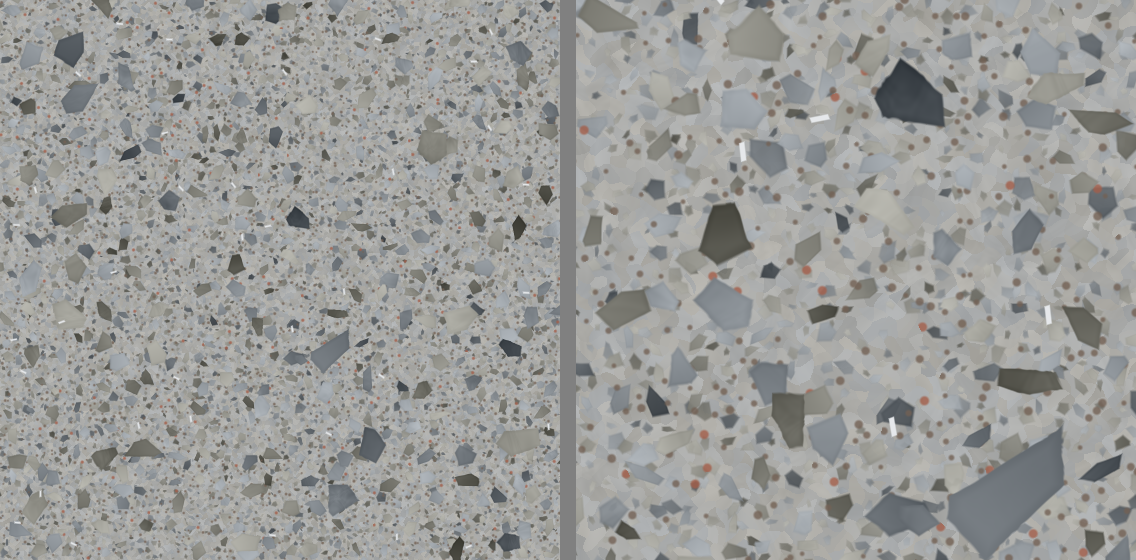
Left, the full canvas; right, a detail of the centre.
Give the GLSL for this texture, as a WebGL 1 fragment shader.

```glsl
precision highp float;
// Speckled grey quartz composite: angular stone chips, brown specks and glints in pale resin.
uniform vec2 u_resolution;

vec3 hash3(vec2 p) {
  vec3 q = fract(p.xyx * vec3(0.1031, 0.1030, 0.0973));
  q += dot(q, q.yzx + 33.33);
  return fract((q.xxy + q.yzz) * q.zyx);
}

mat2 rotation(float a) {
  return mat2(cos(a), sin(a), -sin(a), cos(a));
}

// Smooth cloudiness from layered, warped sines, about -1 to 1
float clouds(vec2 p) {
  float sum = 0.0, gain = 0.55;
  for (int i = 0; i < 4; i++) {
    p = rotation(1.1) * p * 1.7 + 1.3 * sin(p.yx * 0.8);
    sum += gain * sin(p.x) * sin(p.y + 1.0);
    gain *= 0.7;
  }
  return sum;
}

// Cellular noise: distance to the nearest point, then two random values of its cell
vec3 cellular(vec2 p) {
  vec3 nearest = vec3(9.0);
  for (int j = -1; j <= 1; j++)
    for (int i = -1; i <= 1; i++) {
      vec2 cell = floor(p) + vec2(float(i), float(j));
      vec3 h = hash3(cell + 3.7);
      float d = length(p - cell - h.xy);
      if (d < nearest.x) nearest = vec3(d, h.z, fract(h.x * 7.0 + h.z * 5.0));
    }
  return nearest;
}

// Signed distance to an irregular five-sided shard
float shard(vec2 p, float size, vec2 seed) {
  float d = -9.0;
  for (int k = 0; k < 5; k++) {
    vec3 h = hash3(seed + 17.3 * float(k) + 5.1);
    float a = (float(k) + 0.6 * h.x) * 1.2566;
    d = max(d, dot(p, vec2(cos(a), sin(a))) - size * mix(0.55, 1.05, h.y));
  }
  return d;
}

// One layer of scattered chips on a jittered grid
vec3 addChips(vec3 color, vec2 uv, float density, float share, float opacity, float px) {
  vec2 p = uv * density;
  float soft = max(px, 0.0011) * density;
  float cloud = clouds(uv * 55.0 + density);
  for (int j = -1; j <= 1; j++)
    for (int i = -1; i <= 1; i++) {
      vec2 cell = floor(p) + vec2(float(i), float(j));
      vec2 seed = cell + density * 2.3;
      vec3 h = hash3(seed);
      if (h.z > share) continue;
      vec3 look = hash3(seed + 91.7);
      vec3 form = hash3(seed + 47.9);
      vec2 q = rotation(6.2832 * form.x) * (p - cell - 0.2 - 0.6 * h.xy);
      q.y *= mix(1.0, 2.0, form.y);
      float size = mix(0.22, 0.52, form.z * form.z);
      float d = shard(q, size, seed) + 0.02 * cloud;
      float tone = mix(0.22, 0.70, sqrt(look.x));
      // Cloudy body, lit from one side, with a faint dark rim
      tone += 0.045 * cloud * look.z + 0.035 * q.x / size;
      tone -= 0.03 * smoothstep(-0.25 * size, 0.0, d);
      vec3 blueGrey = vec3(-0.025, 0.0, 0.022);
      vec3 olive = vec3(0.008, 0.006, -0.026);
      vec3 stone = tone + mix(blueGrey, olive, step(0.45, look.y));
      color = mix(color, stone, opacity * smoothstep(soft, -soft, d));
    }
  return color;
}

void main() {
  vec2 uv = gl_FragCoord.xy / min(u_resolution.x, u_resolution.y);
  float px = 1.0 / min(u_resolution.x, u_resolution.y);

  // Pale matrix of fine crushed grains
  vec3 grain = cellular(uv * 120.0 + 0.25 * sin(uv.yx * 300.0));
  float tone = 0.672 + 0.075 * (grain.y - 0.5) + 0.022 * clouds(uv * 70.0);
  vec3 color = tone + mix(vec3(-0.012, 0.0, 0.008), vec3(0.01, 0.002, -0.022), grain.z);

  // Chips from fine to coarse
  color = addChips(color, uv, 86.0, 0.75, 0.75, px);
  color = addChips(color, uv, 46.0, 0.75, 0.9, px);

  // Round brown specks, a few of them rusty
  vec3 speck = cellular(uv * 78.0 + 31.0);
  float radius = mix(0.1, 0.21, speck.z);
  float edge = max(px, 0.0009) * 78.0;
  vec3 brown = mix(vec3(0.45, 0.38, 0.33), vec3(0.64, 0.37, 0.29), step(0.93, speck.z));
  float speckMask = smoothstep(radius + edge, radius - edge, speck.x) * step(speck.y, 0.42);
  color = mix(color, brown, 0.8 * speckMask);

  color = addChips(color, uv, 24.0, 0.68, 1.0, px);
  color = addChips(color, uv, 12.5, 0.36, 1.0, px);

  // Sparse bright mirror flakes
  vec2 g = uv * 11.0;
  vec3 h = hash3(floor(g) + 63.0);
  vec2 q = rotation(h.x * 2.0 - 0.6) * (fract(g) - 0.2 - 0.6 * h.xy);
  float flake = max(abs(q.x) - 0.06, abs(q.y + 0.2 * q.x) - 0.018);
  float flakeEdge = px * 11.0;
  color = mix(color, vec3(0.9, 0.91, 0.92), smoothstep(flakeEdge, -flakeEdge, flake) * step(h.z, 0.3));

  gl_FragColor = vec4(color, 1.0);
}
```
